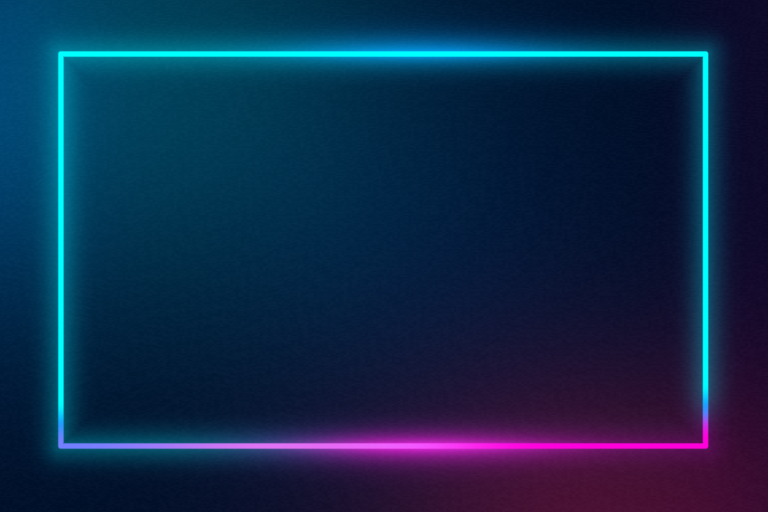
A WebGL 1 fragment shader for this background:

```glsl
precision highp float;
// Neon rectangle, cyan to magenta, glowing over a dark teal, navy and plum gradient.

uniform vec2 u_resolution;

#define FRAME_CENTER vec2(0.7485, 0.5117)
#define FRAME_HALF vec2(0.6295, 0.3828)
#define TUBE_RADIUS 0.0053
#define GLOW_WIDTH 0.036
#define GLOW_STRENGTH 0.23
#define FLARE_X 0.82
#define GRAIN 0.022

const vec3 NAVY = vec3(0.004, 0.050, 0.150);
const vec3 CYAN = vec3(0.0, 1.0, 1.0);
const vec3 AZURE = vec3(0.08, 0.62, 1.0);
const vec3 BLUE = vec3(0.02, 0.42, 1.0);
const vec3 PERIWINKLE = vec3(0.45, 0.50, 1.0);
const vec3 ORCHID = vec3(0.88, 0.45, 0.95);
const vec3 MAGENTA = vec3(1.0, 0.0, 0.86);

float hash(vec2 p) {
  return fract(sin(dot(p, vec2(127.1, 311.7))) * 43758.5);
}

float valueNoise(vec2 p) {
  vec2 i = floor(p), f = fract(p);
  f = f * f * (3.0 - 2.0 * f);
  return mix(mix(hash(i), hash(i + vec2(1, 0)), f.x),
             mix(hash(i + vec2(0, 1)), hash(i + vec2(1, 1)), f.x), f.y);
}

// Elliptical Gaussian; larger falloff means a narrower spot.
float spot(vec2 p, vec2 center, vec2 falloff) {
  vec2 d = p - center;
  return exp(-dot(d * d, falloff));
}

float boxDistance(vec2 p, vec2 halfSize) {
  vec2 d = abs(p) - halfSize;
  return length(max(d, 0.0)) + min(max(d.x, d.y), 0.0);
}

vec3 screen(vec3 base, vec3 light) {
  return 1.0 - (1.0 - base) * (1.0 - clamp(light, 0.0, 1.0));
}

vec3 backdrop(vec2 p) {
  vec3 color = NAVY;
  color += vec3(0.0, 0.20, 0.19) * spot(p, vec2(0.28, 0.88), vec2(3.2, 3.6));
  color += vec3(0.0, 0.09, 0.18) * spot(p, vec2(-0.05, 0.80), vec2(18.0, 5.0));
  color += vec3(0.0, 0.025, 0.055) * spot(p, vec2(0.80, 0.52), vec2(6.0, 9.0));
  color += vec3(0.29, 0.015, 0.05) * spot(p, vec2(1.16, -0.03), vec2(4.5, 9.0));
  color += vec3(0.050, -0.015, 0.01) * smoothstep(1.2, 1.5, p.x);
  return color + GRAIN * (valueNoise(p * vec2(190.0, 330.0)) - 0.5);
}

// Cyan above, passing through azure into the violet to magenta lower edge.
vec3 tubeColor(vec2 p) {
  vec3 lower = mix(PERIWINKLE, ORCHID, smoothstep(0.12, 0.55, p.x));
  lower = mix(lower, MAGENTA, smoothstep(0.5, 1.05, p.x));
  lower = mix(lower, PERIWINKLE, smoothstep(0.14, 0.21, p.y));
  float rise = mix(0.0, 0.035, smoothstep(0.3, 1.2, p.x));
  vec3 upper = mix(AZURE, CYAN, smoothstep(0.165, 0.215, p.y - rise));
  return mix(lower, upper, smoothstep(0.135, 0.185, p.y - rise));
}

// Lens-shaped flare along a horizontal edge, with separate reach up and down.
float flare(vec2 p, float edgeY, float width, float up, float down) {
  float dx = (p.x - FLARE_X) / width;
  float dy = p.y - edgeY;
  float reach = dy > 0.0 ? up : down;
  return exp(-dx * dx - abs(dy) / reach);
}

void main() {
  vec2 p = gl_FragCoord.xy / u_resolution * vec2(1.5, 1.0);
  float pixel = 1.0 / u_resolution.y;
  float dist = abs(boxDistance(p - FRAME_CENTER, FRAME_HALF));
  float top = FRAME_CENTER.y + FRAME_HALF.y;
  float bottom = FRAME_CENTER.y - FRAME_HALF.y;
  vec3 color = backdrop(p);

  // Soft halo, fading from teal to a weaker plum at the lower right
  float lowerRight = smoothstep(0.3, 0.8, p.x) * (1.0 - smoothstep(0.14, 0.25, p.y));
  vec3 haloColor = mix(vec3(0.0, 0.88, 0.95), vec3(0.45, 0.04, 0.5), lowerRight);
  float halo = exp(-dist * dist / (GLOW_WIDTH * GLOW_WIDTH));
  halo += 0.7 * exp(-dist / 0.010);
  color = screen(color, haloColor * halo * GLOW_STRENGTH);

  // Bright flares on the top and bottom edges
  color = screen(color, BLUE * flare(p, top, 0.27, 0.023, 0.013));
  vec3 flareColor = mix(vec3(0.55, 0.3, 1.0), vec3(1.0, 0.08, 0.92), smoothstep(0.4, 0.75, p.x));
  color = screen(color, flareColor * flare(p, bottom, 0.27, 0.018, 0.021));

  // Tube, lightened where the lower flare crosses it
  vec3 tube = tubeColor(p);
  tube += vec3(0.0, 0.16, 0.1) * spot(p, vec2(FLARE_X, bottom), vec2(45.0, 400.0));
  float coverage = 1.0 - smoothstep(-pixel, pixel, dist - TUBE_RADIUS);
  color = mix(color, tube, coverage);

  gl_FragColor = vec4(clamp(color, 0.0, 1.0), 1.0);
}
```
